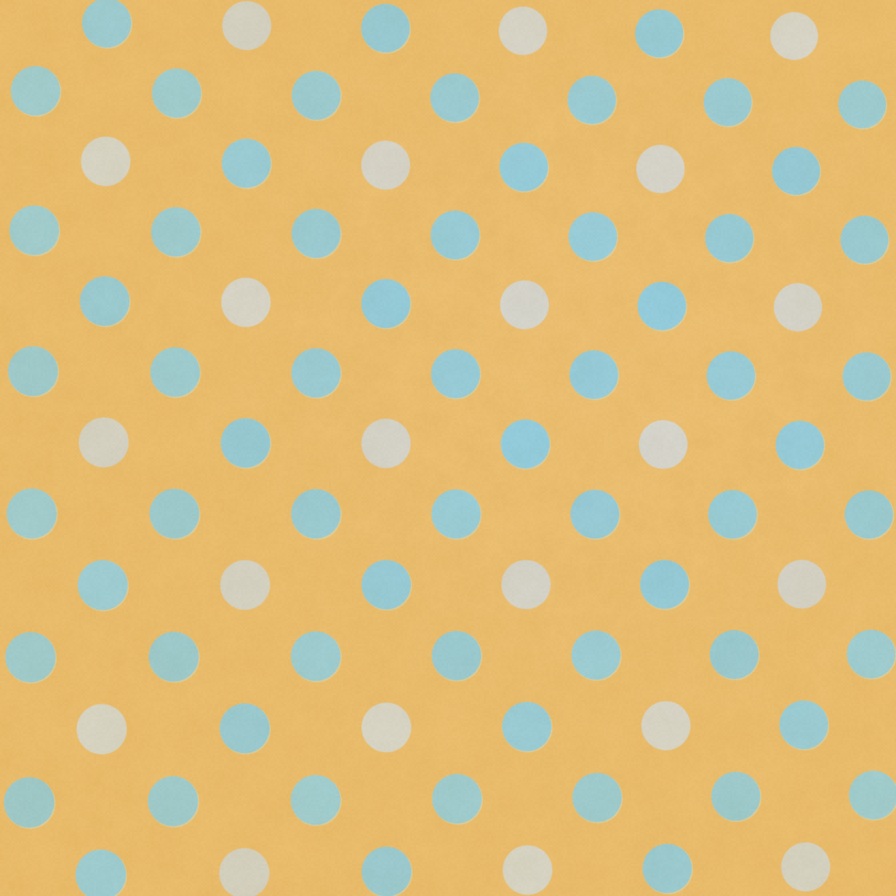
This pattern is drawn by a Shadertoy shader. Its source:

```glsl
// Staggered blue and off-white polka dots on warm yellow paper, slightly skewed and mottled.
#define PITCH vec2(0.0777, 0.07825)
#define MIDDLE vec2(0.5087, 0.4952)
#define DOT_RADIUS 0.0274
#define RIM_SHIFT vec2(0.0011, 0.0012)
#define EDGE_SOFTNESS 0.0012
#define PAPER_COLOR vec3(0.912, 0.735, 0.422)
#define BLUE_COLOR vec3(0.605, 0.79, 0.81)
#define WHITE_COLOR vec3(0.832, 0.82, 0.762)
#define RIM_COLOR vec3(0.86, 0.82, 0.64)
#define MOTTLE 0.018
#define GRAIN 0.012

vec2 hash2(vec2 p) {
    vec3 q = fract(p.xyx * vec3(0.1031, 0.103, 0.0973));
    q += dot(q, q.yzx + 33.33);
    return fract((q.xx + q.yz) * q.zy);
}

// Distance to the nearest scattered feature point
float cellular(vec2 p) {
    vec2 cell = floor(p);
    float nearest = 2.0;
    for (int y = -1; y <= 1; y++)
    for (int x = -1; x <= 1; x++) {
        vec2 c = cell + vec2(x, y);
        nearest = min(nearest, distance(p, c + hash2(c + 40.0)));
    }
    return nearest;
}

// Lattice position with a mild perspective bend; y runs downwards
vec2 dotCentre(vec2 id) {
    float cross = id.x * id.y;
    vec2 bend = vec2(-0.178 * id.x * id.x + 0.163 * cross + 0.26 * id.y,
                     0.2 * id.y * id.y - 0.195 * cross + 0.29 * id.x);
    return MIDDLE + id * PITCH + bend * 0.001;
}

float disc(vec2 p, float radius, float soft) {
    return 1.0 - smoothstep(-soft, soft, length(p) - radius);
}

void mainImage(out vec4 fragColor, in vec2 fragCoord) {
    vec2 p = fragCoord / iResolution.xy;
    p.y = 1.0 - p.y;
    float soft = max(EDGE_SOFTNESS, 0.7 / iResolution.y);

    // Lighting: a soft pool of cool light right of the middle
    float glow = exp(-6.0 * dot(p - vec2(0.66, 0.4), p - vec2(0.66, 0.4)));
    vec3 color = PAPER_COLOR + vec3(0.006, 0.008, 0.022) * (glow - 0.4);

    // Dots: search the lattice cells around this point
    vec2 guess = round((p - MIDDLE) / PITCH);
    for (int y = -1; y <= 1; y++)
    for (int x = -1; x <= 1; x++) {
        vec2 id = guess + vec2(x, y);
        if (mod(id.x + id.y, 2.0) < 0.5) continue;
        vec2 offset = p - dotCentre(id);
        float radius = DOT_RADIUS * (1.0 - 0.003 * id.x + 0.002 * id.y);
        bool evenRow = mod(id.y, 2.0) < 0.5;
        bool isWhite = evenRow && mod(id.x + id.y, 4.0) > 2.5;
        float tint = hash2(id + 20.0).x - 0.5;

        vec3 ink = WHITE_COLOR + vec3(0.0, 0.012, 0.05) * (glow - 0.4);
        if (!isWhite) {
            float strength = glow - 0.4 + (evenRow ? 0.2 : -0.1);
            ink = BLUE_COLOR + vec3(-0.04, 0.005, 0.06) * strength;
            color = mix(color, RIM_COLOR, 0.8 * disc(offset - RIM_SHIFT, radius, soft));
        }
        ink += 0.016 * tint;
        color = mix(color, ink, disc(offset, radius, soft));
    }

    // Paper mottling and fine grain
    float blotch = cellular(p * 22.0) + 0.6 * cellular(p * 75.0) - 0.72;
    float grain = hash2(floor(p * 420.0)).y - 0.5;
    color += MOTTLE * blotch * vec3(0.6, 0.7, 1.0) + GRAIN * grain;

    fragColor = vec4(clamp(color, 0.0, 1.0), 1.0);
}
```
